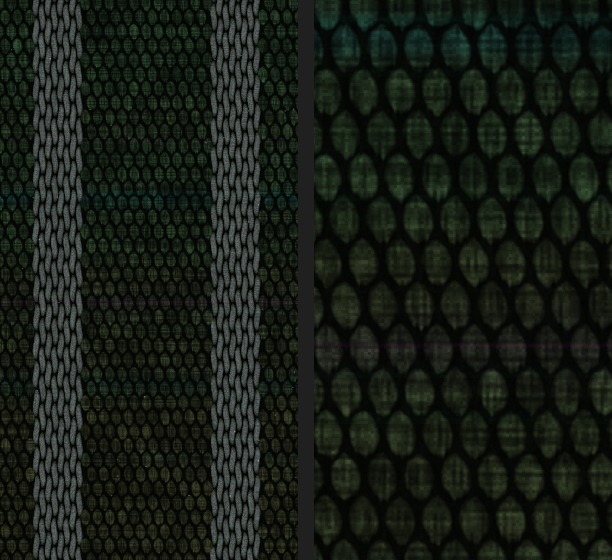
Left, the full canvas; right, a detail of the centre.
This texture is drawn by a Shadertoy shader. Its source:

```glsl
// Dark woven webbing with two grey stripes of long, staggered chain stitches.

float hash(vec2 p) {
    return fract(sin(dot(p, vec2(127.1, 311.7))) * 43758.5453);
}

float noise(vec2 p) {
    vec2 i = floor(p), f = fract(p);
    f = f * f * (3.0 - 2.0 * f);
    return mix(mix(hash(i), hash(i + vec2(1, 0)), f.x),
               mix(hash(i + vec2(0, 1)), hash(i + vec2(1, 1)), f.x), f.y);
}

// Soft horizontal band centred at height y
float band(float v, float y, float width) {
    float d = (v - y) / width;
    return exp(-d * d);
}

// Yarn tint drifts from green at the top to olive at the bottom
vec3 yarnTint(vec2 uv) {
    vec3 tint = mix(vec3(0.14, 0.15, 0.09), vec3(0.11, 0.175, 0.11),
                    smoothstep(0.1, 0.9, uv.y + 0.4 * (noise(vec2(3.0, uv.y * 14.0)) - 0.5)));
    float teal = band(uv.y, 0.645, 0.016) + 0.6 * band(uv.y, 0.315, 0.018)
               + 0.3 * band(uv.y, 0.185, 0.012);
    tint = mix(tint, vec3(0.07, 0.17, 0.15), 0.9 * min(teal, 1.0));
    return mix(tint, vec3(0.13, 0.125, 0.125), 0.6 * band(uv.y, 0.46, 0.02));
}

void mainImage(out vec4 fragColor, in vec2 fragCoord) {
    vec2 uv = fragCoord / iResolution.xy;
    vec2 q = uv * vec2(48.6, 19.6) - vec2(5.4, 0.0);   // stitch columns and rows
    q.x += 0.1 * (noise(vec2(uv.y * 9.0, 5.0)) - 0.5);

    // Fibres run up the yarns, fine scan lines run across
    float fibre = noise(vec2(q.x * 5.0, q.y * 4.0));
    float grain = hash(floor(uv * vec2(272.0, 512.0)));
    float scan = noise(vec2(uv.x * 9.0, uv.y * 380.0));
    vec3 tint = yarnTint(uv);
    vec3 color = vec3(0.013, 0.019, 0.013) + 0.12 * tint * fibre;

    // Dark ground: plump half-drop stitches whose pointed sides interlock
    float home = floor(q.x);
    for (float k = -1.0; k <= 1.0; k++) {
        float c = home + k;
        if (mod(c, 29.0) < 8.0) continue;
        float y = q.y + 0.5 * mod(c, 2.0);
        float rnd = hash(vec2(c, floor(y)));
        vec2 d = vec2(q.x - c - 0.5, fract(y) - 0.5);
        d.y += 0.05 * (fibre - 0.5) + 0.04 * d.x;
        float body = 1.0 - pow(abs(d.x) / 0.98, 1.4) - pow(abs(d.y) / 0.32, 2.0);
        float light = smoothstep(0.0, 0.5, body) * (0.7 + 0.3 * rnd) * (0.55 + 0.9 * fibre);
        color = max(color, tint * light * (0.6 + 0.8 * scan));
    }

    // Grey stripes: eight columns of slender links, repeating every 29 columns
    for (float k = -1.0; k <= 1.0; k++) {
        float c = home + k;
        if (mod(c, 29.0) >= 8.0) continue;
        float side = mod(c, 2.0);
        float y = q.y + 0.5 * side;
        float rnd = hash(vec2(c, floor(y) + 40.0));
        vec2 d = vec2(q.x - c - 0.5, fract(y) - 0.5);
        d.x += (0.24 * side - 0.12) * sin(6.2832 * d.y) + 0.06 * (rnd - 0.5);
        float body = 1.0 - pow(abs(d.x) / 0.54, 2.0) - pow(abs(d.y) / 0.5, 2.6);
        vec3 grey = mix(vec3(0.11, 0.125, 0.11), vec3(0.325, 0.355, 0.345),
                        smoothstep(0.0, 0.85, body - 0.15 * d.x));
        grey *= 0.88 + 0.1 * rnd + 0.15 * (fibre - 0.5) + 0.1 * (scan - 0.5);
        color = mix(color, grey, smoothstep(0.0, 0.25, body));
    }

    // Thin coloured scan streaks and grain
    float streak = smoothstep(0.75, 1.0, hash(vec2(floor(uv.y * 256.0), 7.0)));
    color += streak * 0.015 * vec3(0.2, 1.0, 0.7);
    color += vec3(0.04, 0.01, 0.04) * (band(uv.y, 0.752, 0.0015) + band(uv.y, 0.461, 0.0015));
    color += vec3(0.0, 0.04, 0.035) * (band(uv.y, 0.94, 0.0015) + band(uv.y, 0.655, 0.0015));
    color *= 0.82 + 0.36 * grain;

    // Sparse pale lint specks
    vec2 lint = uv * vec2(34.0, 64.0), cell = floor(lint);
    vec2 spot = 0.2 + 0.6 * vec2(hash(cell + 3.1), hash(cell + 8.7));
    float speck = smoothstep(0.12, 0.04, length(fract(lint) - spot)) * step(0.988, hash(cell));
    color += 0.25 * speck;

    fragColor = vec4(clamp(color, 0.0, 1.0), 1.0);
}
```
